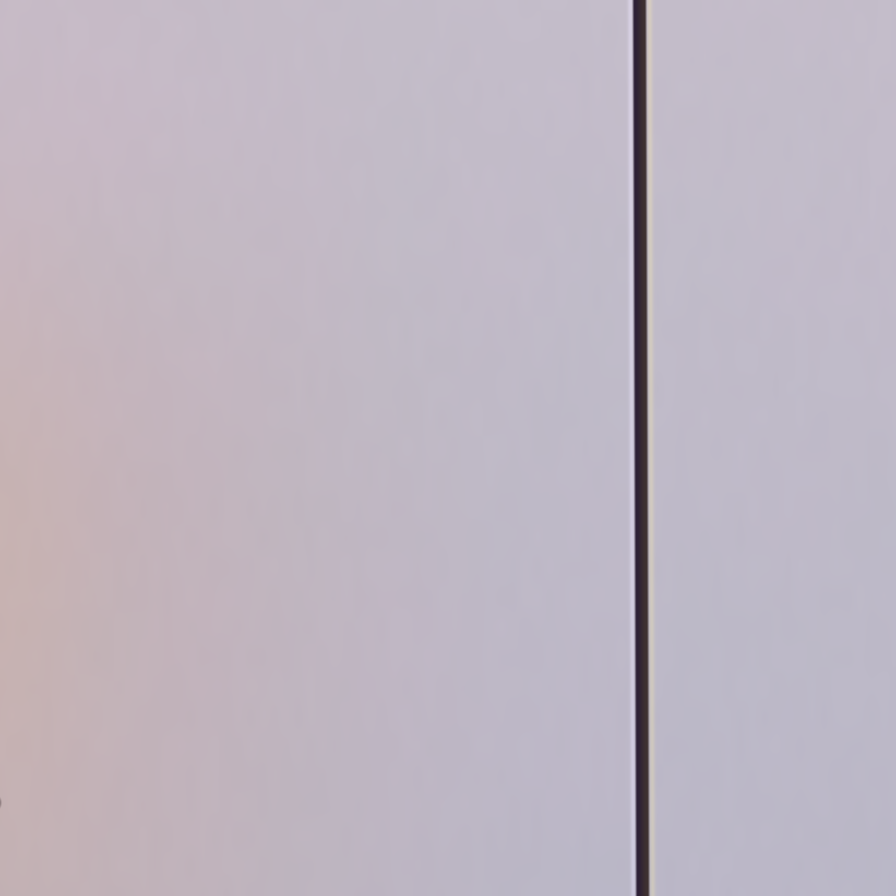
Write a Shadertoy shader that draws this texture.

```glsl
// A pale lavender panel, warmer towards the left, split by one dark upright seam.
// Smooth gradients set the wall colour, value noise adds faint mottling, and
// the distance to the slightly leaning seam gives its core and bright rims.

float hash(vec2 p) {
    return fract(sin(dot(p, vec2(127.1, 311.7))) * 43758.5453);
}

float valueNoise(vec2 p) {
    vec2 cell = floor(p);
    vec2 f = fract(p);
    f = f * f * (3.0 - 2.0 * f);
    float low = mix(hash(cell), hash(cell + vec2(1, 0)), f.x);
    float high = mix(hash(cell + vec2(0, 1)), hash(cell + vec2(1, 1)), f.x);
    return mix(low, high, f.y);
}

// Soft bell of height 1 around zero
float bell(float d, float width) {
    return exp(-d * d / (width * width));
}

vec3 wallColour(vec2 uv) {
    vec3 cool = mix(vec3(0.732, 0.717, 0.780), vec3(0.765, 0.740, 0.790), uv.y);
    vec3 warm = mix(vec3(0.765, 0.690, 0.705), vec3(0.780, 0.728, 0.775),
                    smoothstep(0.35, 1.0, uv.y));
    vec3 wall = mix(warm, cool, smoothstep(-0.15, 0.72, uv.x));

    // Peach glow low on the left border
    wall += vec3(0.020, 0.004, -0.016) * bell(uv.x, 0.11) * bell(uv.y - 0.36, 0.32);

    // Broad blotches, then fine upright grain
    float blotch = valueNoise(uv * vec2(9.0, 7.0)) - 0.5;
    float grain = valueNoise(uv * vec2(75.0, 30.0)) - 0.5;
    wall += blotch * vec3(0.008, -0.003, 0.003) + grain * 0.007;
    return wall;
}

void mainImage(out vec4 fragColor, in vec2 fragCoord) {
    vec2 uv = fragCoord / iResolution.xy;
    float pixel = 1.0 / iResolution.x;
    vec3 colour = wallColour(uv);

    // Signed distance across the seam, which drifts right going down
    float across = uv.x - mix(0.7173, 0.7138, uv.y);

    // Lavender rim on the left, cream rim on the right
    colour += vec3(0.075, 0.075, 0.095) * bell(across + 0.0105, 0.0028);
    colour += vec3(0.070, 0.060, -0.035) * bell(across - 0.0112, 0.0030);

    // Dark core, violet on the left and brown on the right
    vec3 core = mix(vec3(0.17, 0.12, 0.21), vec3(0.24, 0.19, 0.19),
                    smoothstep(-0.006, 0.005, across));
    float soft = max(0.0018, pixel);
    float seam = 1.0 - smoothstep(0.0072 - soft, 0.0072 + soft, abs(across));
    colour = mix(colour, core, seam);

    // Small dark nick on the left border
    float nick = length((uv - vec2(-0.003, 0.104)) * vec2(1.0, 0.65));
    colour = mix(colour, vec3(0.40, 0.34, 0.35), 0.8 * (1.0 - smoothstep(0.002, 0.006, nick)));

    fragColor = vec4(colour, 1.0);
}
```
